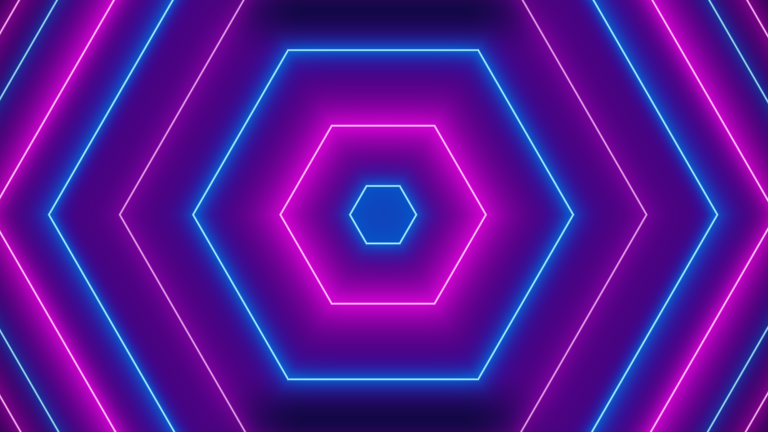
Write a WebGL 2 fragment shader that draws this background.

```glsl
#version 300 es
precision highp float;
// Concentric neon hexagons in alternating blue and magenta on deep purple.
// A sharp hexagonal distance gives every pale core line; a softened one
// rounds the corners of the wide halos and tight glows around them.

uniform vec2 u_resolution;
out vec4 fragColor;

const int RINGS = 8;
const vec2 CENTER = vec2(-0.002, 0.003);
const float LINE_HALF_WIDTH = 0.0019;
const float CORNER_SHARPNESS = 60.0;
const float TIGHT_RATIO = 0.45;     // tight glow width relative to the halo
const float TIGHT_FALLOFF = 1.25;
const float HALO_AMOUNT = 0.85;
const float TIGHT_AMOUNT = 0.88;
const float VIGNETTE = 0.30;

const vec3 PURPLE = vec3(0.28, 0.01, 0.50);
const vec3 NAVY = vec3(0.04, 0.03, 0.24);
const vec3 CORE_FILL = vec3(0.03, 0.31, 0.77);
const vec3 BLUE_HALO = vec3(0.18, 0.03, 0.61);
const vec3 BLUE_GLOW = vec3(0.00, 0.44, 0.86);
const vec3 BLUE_LINE = vec3(0.68, 0.98, 1.00);
const vec3 PINK_HALO = vec3(0.53, 0.00, 0.62);
const vec3 PINK_GLOW = vec3(0.88, 0.01, 0.86);
const vec3 PINK_LINE = vec3(1.00, 0.84, 1.00);

// Per ring: apothem, inner halo width, outer halo width, glow strength
const vec4 RING[RINGS] = vec4[RINGS](
    vec4(0.0665, 0.050, 0.050, 0.95),
    vec4(0.2060, 0.080, 0.080, 0.95),
    vec4(0.3810, 0.050, 0.050, 0.90),
    vec4(0.5280, 0.050, 0.050, 0.30),
    vec4(0.6700, 0.032, 0.055, 0.88),
    vec4(0.7880, 0.038, 0.065, 0.92),
    vec4(0.9020, 0.040, 0.040, 0.55),
    vec4(0.9780, 0.040, 0.040, 0.60)
);

// Distances from the centre along the three axes of a flat-topped hexagon
vec3 hexAxes(vec2 p) {
    vec2 s = p * vec2(0.8660, 0.5);
    return abs(vec3(p.y, s.x + s.y, s.x - s.y));
}

// Smooth maximum of the axes, which rounds the corners
float softRadius(vec3 axes, float sharpRadius) {
    vec3 e = exp(CORNER_SHARPNESS * (axes - sharpRadius));
    return sharpRadius + log(e.x + e.y + e.z) / CORNER_SHARPNESS;
}

// Navy shade above and below the middle
float polarShade(vec2 p) {
    vec2 q = abs(p);
    return smoothstep(0.36, 0.48, q.y) * (1.0 - smoothstep(0.18, 0.42, q.x));
}

void main() {
    vec2 p = (gl_FragCoord.xy - 0.5 * u_resolution) / u_resolution.y - CENTER;
    float pixel = 1.0 / u_resolution.y;
    vec3 axes = hexAxes(p);
    float radius = max(axes.x, max(axes.y, axes.z));
    float soft = softRadius(axes, radius);
    vec3 color = PURPLE;

    // Wide halos under the navy shade
    for (int i = 0; i < RINGS; i++) {
        float d = soft - RING[i].x;
        float h = d / (d < 0.0 ? RING[i].y : RING[i].z);
        vec3 halo = i % 2 == 0 ? BLUE_HALO : PINK_HALO;
        color = mix(color, halo, HALO_AMOUNT * RING[i].w * exp(-h * h));
    }
    color = mix(color, NAVY, 0.9 * polarShade(p));

    // Tight glows
    for (int i = 0; i < RINGS; i++) {
        float d = mix(radius, soft, 0.5) - RING[i].x;
        float width = TIGHT_RATIO * (d < 0.0 ? RING[i].y : RING[i].z);
        float falloff = exp(-pow(abs(d) / width, TIGHT_FALLOFF));
        vec3 glow = i % 2 == 0 ? BLUE_GLOW : PINK_GLOW;
        color = mix(color, glow, TIGHT_AMOUNT * RING[i].w * falloff);
    }

    // Lit interior of the smallest hexagon, and darker far corners
    float inside = 1.0 - smoothstep(-pixel, pixel, radius - RING[0].x);
    color = mix(color, CORE_FILL, inside * 0.85);
    color *= 1.0 - VIGNETTE * smoothstep(0.78, 1.05, length(p));

    // Bright core lines
    for (int i = 0; i < RINGS; i++) {
        float d = abs(radius - RING[i].x);
        float line = 1.0 - smoothstep(LINE_HALF_WIDTH - pixel, LINE_HALF_WIDTH + pixel, d);
        vec3 tint = i % 2 == 0 ? BLUE_LINE : PINK_LINE;
        color = mix(color, tint, line * mix(0.7, 1.0, RING[i].w));
    }
    fragColor = vec4(color, 1.0);
}
```
